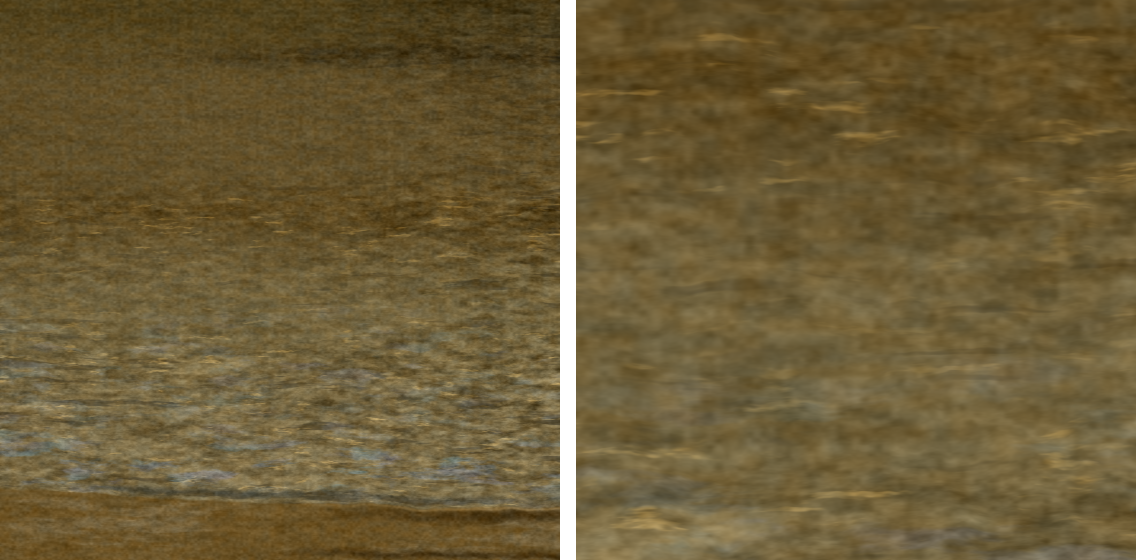
Left, the full canvas; right, a detail of the centre.
Reproduce this texture procedurally as a WebGL 1 fragment shader.

```glsl
precision highp float;
uniform vec2 u_resolution;

float hash(vec2 p) {
  return fract(sin(dot(p, vec2(127.1, 311.7))) * 43758.5453);
}

float noise(vec2 p) {
  vec2 i = floor(p), f = fract(p);
  f = f * f * (3.0 - 2.0 * f);
  return mix(mix(hash(i), hash(i + vec2(1.0, 0.0)), f.x),
             mix(hash(i + vec2(0.0, 1.0)), hash(i + 1.0), f.x), f.y);
}

// Signed layered noise, roughly -1 to 1
float fbm(vec2 p) {
  float sum = 0.0, amp = 0.6;
  for (int i = 0; i < 4; i++) {
    sum += amp * (noise(p) * 2.0 - 1.0);
    p = p * 2.03 + vec2(17.3, 9.1);
    amp *= 0.55;
  }
  return sum;
}

// Soft horizontal band around a height
float band(float y, float center, float width) {
  float d = (y - center) / width;
  return exp(-d * d);
}

// Muddy water colour from bottom to top
vec3 waterColor(float y) {
  vec3 c = mix(vec3(0.475, 0.415, 0.27), vec3(0.45, 0.39, 0.24), smoothstep(0.2, 0.45, y));
  c = mix(c, vec3(0.385, 0.315, 0.165), smoothstep(0.44, 0.62, y));
  return mix(c, vec3(0.315, 0.255, 0.105), smoothstep(0.82, 1.0, y));
}

void main() {
  vec2 uv = gl_FragCoord.xy / u_resolution;

  // Gentle bending keeps the ripples from lying on a grid
  vec2 p = uv;
  p.y += 0.010 * fbm(uv * vec2(5.0, 9.0)) + 0.003 * fbm(uv * vec2(24.0, 30.0) + 5.0);
  float y = p.y;

  float broad = fbm(p * vec2(3.0, 14.0) + 31.0);
  float ripple = fbm(p * vec2(18.0, 78.0) + 7.0);
  float fine = fbm(p * vec2(46.0, 125.0) + 53.0);
  float grain = noise(uv * vec2(160.0, 210.0)) + noise(uv * vec2(220.0, 250.0) + 40.0) - 1.0;

  // Waves strengthen toward the viewer and the right side
  float rough = mix(1.0, 0.22, smoothstep(0.25, 0.72, y));
  rough += 0.35 * smoothstep(0.45, 1.0, uv.x) * smoothstep(0.1, 0.3, y);
  rough *= 1.0 - 0.35 * band(y, 0.44, 0.05);

  vec3 color = waterColor(y);
  color *= 1.0 - 0.16 * smoothstep(0.4, 1.0, uv.x) * smoothstep(0.72, 1.0, y);

  // Brown middle band and shaded upper patch
  float brown = band(y, 0.625, 0.04);
  color = mix(color, vec3(0.365, 0.28, 0.115), brown * (0.6 + 0.4 * broad));
  float patchShade = band(y, 0.9, 0.018) * smoothstep(0.2, 0.5, uv.x);
  color *= 1.0 - patchShade * (0.14 + 0.35 * max(ripple, 0.0));
  rough += 0.3 * brown + 0.3 * patchShade;

  color += vec3(1.0, 0.97, 0.85) * rough * (0.085 * ripple + 0.125 * fine);
  color += vec3(0.022, 0.020, 0.017) * broad;

  // Short and long dark troughs
  float trough = smoothstep(0.28, 0.6, fbm(p * vec2(7.0, 75.0) + 83.0));
  color *= 1.0 - 0.32 * trough * min(rough, 1.0) * (0.75 + 0.6 * fine);

  // Grey blue sky reflections broken into flecks
  float skyZone = 0.5 * band(y, 0.34, 0.1) + 0.9 * band(y, 0.17, 0.06);
  float sky = smoothstep(0.0, 0.5, fbm(p * vec2(15.0, 58.0) + 111.0)) * skyZone;
  vec3 skyTint = mix(vec3(0.47, 0.44, 0.47), vec3(0.43, 0.52, 0.51), noise(p * vec2(20.0, 55.0)));
  color = mix(color, skyTint + 0.15 * fine + 0.08 * ripple, 0.75 * sky);

  // Thin golden glints
  float glint = smoothstep(0.3, 0.85, fbm(p * vec2(24.0, 115.0) + 151.0));
  float glintZone = smoothstep(0.7, 0.6, y) * (1.0 - 0.7 * band(y, 0.48, 0.07));
  color += vec3(0.2, 0.16, 0.09) * glint * glintZone;

  // Dark blue-grey line above the smooth foreground
  float shore = 0.122 - 0.026 * smoothstep(0.0, 0.75, uv.x);
  float shoreLine = band(y, shore + 0.014, 0.007) * smoothstep(-0.4, 0.4, broad + 0.6 * ripple);
  color = mix(color, vec3(0.28, 0.27, 0.21) + 0.1 * fine, 0.75 * shoreLine);

  // Smooth brown foreground with pale sheets and dark streaks
  vec3 front = vec3(0.415, 0.32, 0.145) + 0.03 * ripple + 0.04 * fine;
  float pale = smoothstep(0.0, 0.4, fbm(p * vec2(4.0, 36.0) + 201.0) + 0.4 * uv.x - 0.12);
  front = mix(front, vec3(0.47, 0.4, 0.26) + 0.09 * fine, 0.75 * pale);
  float shadow = band(y, 0.08, 0.013) * smoothstep(0.45, 0.9, uv.x);
  shadow += band(y, 0.006, 0.008) * smoothstep(0.4, 0.7, uv.x);
  front = mix(front, vec3(0.25, 0.18, 0.06) + 0.05 * fine, 0.8 * shadow);
  front += vec3(0.14, 0.12, 0.09) * band(y, shore - 0.003, 0.003) * smoothstep(0.4, 0.9, uv.x);
  color = mix(front, color, smoothstep(shore - 0.003, shore + 0.003, y));

  // Fine grain with a slight colour shift
  float hue = noise(uv * vec2(80.0, 110.0) + 300.0) - 0.5;
  color += 0.052 * grain + vec3(0.035, 0.0, -0.04) * hue;

  gl_FragColor = vec4(clamp(color, 0.0, 1.0), 1.0);
}
```
